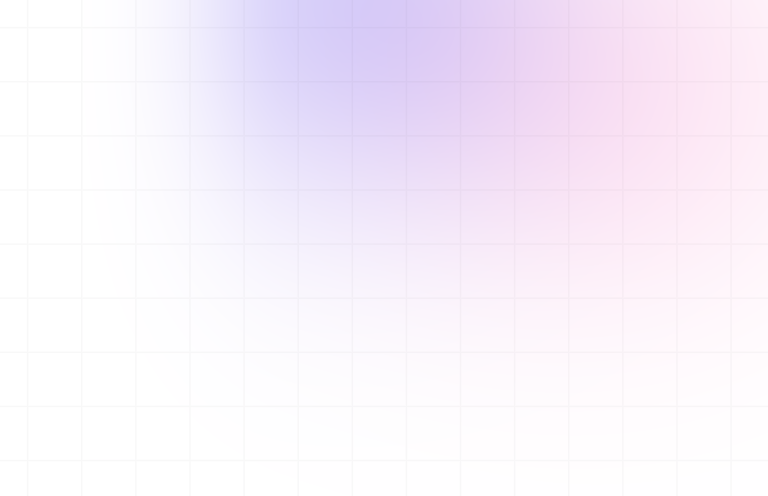
A Shadertoy shader for this background:

```glsl
// Soft elliptical falloff, 1 at the centre
float glow(vec2 p, vec2 centre, vec2 spread) {
    vec2 d = (p - centre) / spread;
    return exp(-0.5 * dot(d, d));
}

// Box-filtered coverage of evenly spaced lines on each axis
vec2 gridLines(vec2 p, float pixel) {
    const float spacing = 36.0 / 330.0;
    const float width = 1.0 / 330.0;
    vec2 cell = fract((p - 18.4 / 330.0) / spacing + 0.5) - 0.5;
    vec2 dist = abs(cell) * spacing;
    return clamp((0.5 * (width + pixel) - dist) / pixel, 0.0, min(1.0, width / pixel));
}

void mainImage(out vec4 fragColor, in vec2 fragCoord) {
    // Height units, measured down from the upper left corner
    vec2 p = vec2(fragCoord.x, iResolution.y - fragCoord.y) / iResolution.y;

    // Violet glow at the top, with a quicker fade on its left side
    float violet = glow(p, vec2(0.707, 0.0), vec2(0.303));
    violet *= smoothstep(0.12, 0.585, p.x);

    // Broad pink glow to the right
    float pink = glow(p, vec2(1.212, 0.192), vec2(0.343, 0.313));

    // Each glow absorbs some light from the white page
    vec3 color = vec3(1.0);
    color -= violet * vec3(0.16, 0.175, 0.015);
    color -= pink * vec3(0.002, 0.10, 0.045);

    // Faint grid
    vec2 lines = gridLines(p, 1.0 / iResolution.y);
    color *= 1.0 - 0.026 * max(lines.x, lines.y);

    fragColor = vec4(color, 1.0);
}
```
